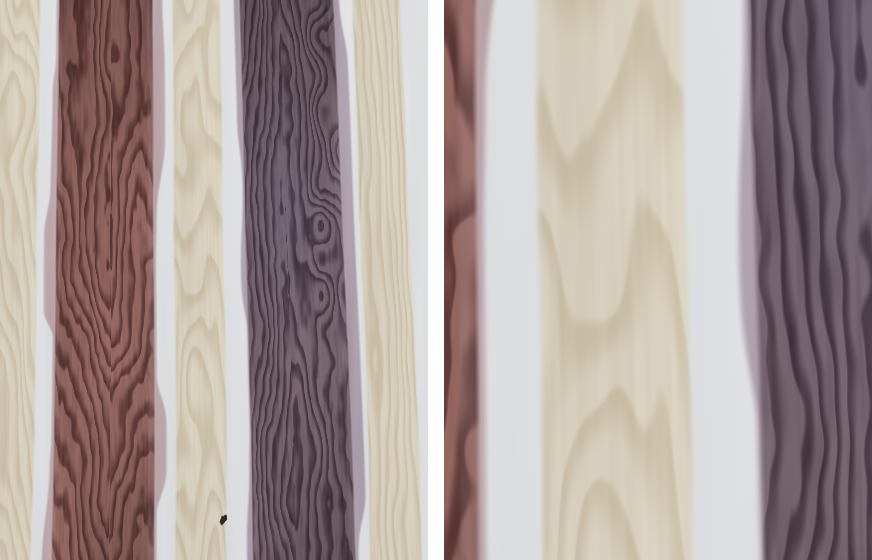
Left: the whole. Right: its middle third, enlarged.
Give the GLSL for this texture, as a WebGL 1 fragment shader.

```glsl
precision highp float;
uniform vec2 u_resolution;

const vec3 WHITEWASH = vec3(0.875, 0.88, 0.89);
const vec3 PALE_WOOD = vec3(0.855, 0.83, 0.765);
const vec3 PALE_GRAIN = vec3(0.77, 0.71, 0.61);
const vec3 RED_STAIN = vec3(0.55, 0.385, 0.36);
const vec3 RED_GRAIN = vec3(0.31, 0.185, 0.175);
const vec3 RED_BLEED = vec3(0.72, 0.62, 0.635);
const vec3 PLUM_STAIN = vec3(0.445, 0.375, 0.41);
const vec3 PLUM_GRAIN = vec3(0.235, 0.175, 0.21);
const vec3 PLUM_BLEED = vec3(0.64, 0.575, 0.63);
const vec3 SPECK_COLOR = vec3(0.2, 0.15, 0.13);

// Left and right edge of the first board, and the step to the next one
const vec2 PALE_TOP = vec2(-0.015, 0.095);
const vec2 PALE_BOTTOM = vec2(-0.045, 0.074);
const vec2 PALE_STEP = vec2(0.42, 0.457);   // top, bottom
const vec2 STAIN_TOP = vec2(0.139, 0.357);
const vec2 STAIN_BOTTOM = vec2(0.122, 0.361);
const vec2 STAIN_STEP = vec2(0.422, 0.471); // top, bottom
const float EDGE_SOFT = 0.003;
const float BLEED_MIN = 0.006;
const float BLEED_MAX = 0.028;
const vec2 SPECK_POS = vec2(0.522, 0.072);

float hash(vec2 p) {
  return fract(sin(dot(p, vec2(127.1, 311.7))) * 43758.55);
}

float noise(vec2 p) {
  vec2 i = floor(p), f = fract(p);
  f = f * f * (3.0 - 2.0 * f);
  return mix(mix(hash(i), hash(i + vec2(1.0, 0.0)), f.x),
             mix(hash(i + vec2(0.0, 1.0)), hash(i + 1.0), f.x), f.y);
}

// Signed noise, -0.5 to 0.5
float wave(vec2 p) { return noise(p) - 0.5; }

float band(float x, vec2 edges, float soft) {
  return smoothstep(-soft, soft, x - edges.x) * smoothstep(-soft, soft, edges.y - x);
}

// Growth ring: slow darkening, then a crisp drop
float ring(float h) {
  float f = fract(h);
  return smoothstep(0.3, 0.82, f) * (1.0 - smoothstep(0.86, 1.0, f));
}

// Ring height in a stained board; q.x runs across the board, q.y up the canvas
float stainHeight(vec2 q, float id) {
  float d = q.x - mix(0.56, 0.42, id);
  float spine = sqrt(d * d + 0.002) * (d > 0.0 ? mix(6.0, 9.0, id) : 13.0);
  float sweep = mix(9.0 * (1.0 - q.y) * (1.0 - q.y), 5.0 * q.y * q.y, id);
  float knots = id * smoothstep(0.6, 0.8, q.x) * smoothstep(0.3, 0.55, q.y);
  vec2 s = q + id * vec2(17.0, 9.0);
  return spine + sweep
    + 4.2 * wave(s * vec2(2.4, 3.6))
    + 1.5 * wave(s * vec2(6.0, 10.0) + 4.0)
    + 0.35 * wave(s * vec2(24.0, 40.0))
    + 4.0 * knots * wave(s * vec2(4.0, 15.0));
}

// Arches on the first two pale boards, straight grain on the last
float paleHeight(vec2 q, float id) {
  float straight = step(1.5, id);
  float d = q.x - mix(0.1, 0.5, step(0.5, id));
  vec2 s = q + id * 11.0;
  float arches = 7.0 * q.y + 3.2 * d * d + 2.8 * wave(s * vec2(2.2, 6.0));
  float lines = 6.0 * q.x + 1.5 * q.y + 2.0 * wave(s * vec2(2.0, 2.5));
  return mix(arches, lines, straight) + 0.6 * wave(s * vec2(6.0, 14.0));
}

void main() {
  vec2 uv = gl_FragCoord.xy / u_resolution;
  float soft = max(EDGE_SOFT, 0.8 / u_resolution.x);
  float wobble = 0.006 * wave(vec2(uv.y * 5.0, 3.0));
  float brush = wave(uv * vec2(60.0, 5.0));

  // Whitewashed ground
  vec3 col = WHITEWASH + 0.025 * brush - 0.02 * (1.0 - uv.y);

  // Pale boards
  for (int i = 0; i < 3; i++) {
    float id = float(i);
    vec2 edges = mix(PALE_BOTTOM + id * PALE_STEP.y, PALE_TOP + id * PALE_STEP.x, uv.y) + wobble;
    vec2 q = vec2((uv.x - edges.x) / (edges.y - edges.x), uv.y);
    float grain = 0.55 * ring(paleHeight(q, id)) + 0.25 * noise(q * vec2(28.0, 9.0) + id);
    vec3 wood = mix(PALE_WOOD, PALE_GRAIN, grain) + 0.03 * wave(q * vec2(2.0, 4.0));
    col = mix(col, wood, band(uv.x, edges, soft * 1.4));
  }

  // Stained boards with their bleed
  for (int i = 0; i < 2; i++) {
    float id = float(i);
    vec2 edges = mix(STAIN_BOTTOM + id * STAIN_STEP.y, STAIN_TOP + id * STAIN_STEP.x, uv.y) + 0.5 * wobble;
    vec2 q = vec2((uv.x - edges.x) / (edges.y - edges.x), uv.y);
    vec2 flow = vec2(noise(vec2(uv.y * 6.0, 21.0 + id)), noise(vec2(uv.y * 5.0, 37.0 + id)));
    vec2 spread = mix(vec2(BLEED_MIN), vec2(BLEED_MAX), smoothstep(0.35, 0.75, flow));
    spread.x *= 1.0 - 0.5 * id;
    vec3 bleed = mix(RED_BLEED, PLUM_BLEED, id) + 0.06 * brush;
    col = mix(col, bleed, 0.85 * band(uv.x, edges + vec2(-spread.x, spread.y), soft * 1.3));

    float grain = 0.8 * ring(stainHeight(q, id));
    float pores = noise(vec2(q.x * 55.0, q.y * 28.0) + id * 7.0);
    grain = clamp(grain + 0.32 * (pores - 0.35), 0.0, 1.0);
    vec3 wood = mix(mix(RED_STAIN, PLUM_STAIN, id), mix(RED_GRAIN, PLUM_GRAIN, id), grain);
    wood *= 1.0 + 0.22 * wave(q * vec2(2.0, 3.0) + 5.0) - 0.14 * smoothstep(0.6, 1.0, uv.y);
    vec2 glow = (q - vec2(0.4, 0.64)) * vec2(2.2, 5.0);
    wood += id * vec3(0.0, 0.02, 0.04) * exp(-dot(glow, glow));
    float overlap = smoothstep(0.93, 0.95, q.x) + 1.0 - smoothstep(0.03, 0.05, q.x);
    wood = mix(wood, bleed, 0.16 * overlap);
    col = mix(col, wood, band(uv.x, edges, soft));
  }

  // Small dark speck
  vec2 s = (uv - SPECK_POS) * vec2(u_resolution.x / u_resolution.y, 1.0);
  s = vec2(s.x - 0.35 * s.y, s.y);
  float speck = length(s * vec2(1.7, 1.0)) + 0.004 * wave(uv * 220.0);
  col = mix(col, SPECK_COLOR, 1.0 - smoothstep(0.007, 0.011, speck));

  gl_FragColor = vec4(col, 1.0);
}
```
